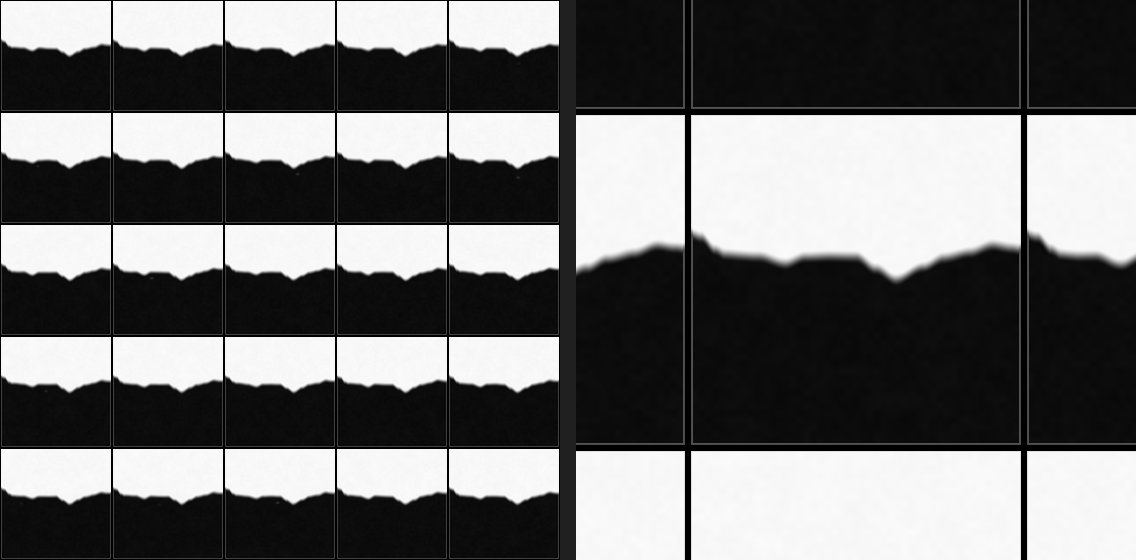
Left: the whole. Right: its middle third, enlarged.
This pattern is drawn by a Shadertoy shader. Its source:

```glsl
// Five by five tiles, each a pale sky over a dark ragged ridge, split by black lines with thin grey rims.

const float TILES = 5.0;            // repeats across and down
const float LINE_HALF = 0.0095;     // half width of the black line, in tiles
const float RIM_WIDTH = 0.0055;     // grey rim beside the line, in tiles
const float RIDGE_SOFT = 0.021;     // half height of the ridge blur, in tiles
const float RIDGE_WOBBLE = 0.006;   // variation of the ridge between tiles
const float SPECK_CHANCE = 0.35;    // share of tiles with a pale speck
const float SPECK_RADIUS = 0.022;
const float GRAIN_CELLS = 240.0;    // fine grain across the canvas
const float BLOTCH_CELLS = 70.0;    // broad grain across the canvas
const float SKY_GRAIN = 0.022;
const float GROUND_GRAIN = 0.026;

const vec3 SKY = vec3(0.972);
const vec3 GROUND = vec3(0.045);
const vec3 RIM = vec3(0.32);
const vec3 LINE = vec3(0.0);
const vec3 SPECK = vec3(0.2);

// Ridge outline: position across the tile, height above its foot
const int RIDGE_COUNT = 16;
const vec2 RIDGE[RIDGE_COUNT] = vec2[RIDGE_COUNT](
    vec2(0.00, 0.640), vec2(0.04, 0.628), vec2(0.08, 0.590), vec2(0.11, 0.577),
    vec2(0.21, 0.570), vec2(0.29, 0.547), vec2(0.35, 0.570), vec2(0.50, 0.567),
    vec2(0.56, 0.533), vec2(0.62, 0.500), vec2(0.70, 0.538), vec2(0.76, 0.565),
    vec2(0.84, 0.580), vec2(0.91, 0.604), vec2(0.96, 0.597), vec2(1.00, 0.592));

// Integer hash to 0..1
float hash(vec2 cell, uint seed) {
    uvec2 q = uvec2(cell);
    uint n = q.x * 1597334677u ^ q.y * 3812015801u ^ seed * 2654435769u;
    n = (n ^ (n >> 16)) * 2146121005u;
    n = (n ^ (n >> 15)) * 2221713035u;
    n ^= n >> 16;
    return float(n >> 8) / 16777216.0;
}

// Value noise that wraps over the canvas
float wrapNoise(vec2 uv, vec2 cells, uint seed) {
    vec2 p = uv * cells;
    vec2 i = floor(p);
    vec2 f = p - i;
    f = f * f * (3.0 - 2.0 * f);
    vec2 a = mod(i, cells);
    vec2 b = mod(i + 1.0, cells);
    return mix(mix(hash(a, seed), hash(vec2(b.x, a.y), seed), f.x),
               mix(hash(vec2(a.x, b.y), seed), hash(b, seed), f.x), f.y);
}

float ridgeHeight(float x) {
    float height = RIDGE[0].y;
    for (int i = 1; i < RIDGE_COUNT; i++) {
        height = mix(height, RIDGE[i].y, smoothstep(RIDGE[i - 1].x, RIDGE[i].x, x));
    }
    return height;
}

void mainImage(out vec4 fragColor, in vec2 fragCoord) {
    vec2 uv = fragCoord / iResolution.xy;
    vec2 cell = mod(floor(uv * TILES), TILES);
    vec2 tile = fract(uv * TILES);
    float pixel = TILES / min(iResolution.x, iResolution.y);

    // Paper grain
    float grain = 0.6 * wrapNoise(uv, vec2(GRAIN_CELLS), 1u)
                + 0.4 * wrapNoise(uv, vec2(BLOTCH_CELLS), 2u) - 0.5;
    vec3 sky = SKY + SKY_GRAIN * grain;
    vec3 ground = GROUND + GROUND_GRAIN * grain;

    // Faint speck just under the ridge of some tiles
    float speckX = mix(0.15, 0.85, hash(cell, 3u));
    float speckY = ridgeHeight(speckX) - mix(0.05, 0.09, hash(cell, 4u));
    float speckDist = length((tile - vec2(speckX, speckY)) * vec2(0.8, 1.2));
    float speck = 1.0 - smoothstep(0.0, SPECK_RADIUS, speckDist);
    speck *= step(hash(cell, 5u), SPECK_CHANCE) * hash(cell, 6u);
    ground = mix(ground, SPECK, speck);

    // Ridge with a soft edge
    float wobble = RIDGE_WOBBLE * (wrapNoise(uv, vec2(BLOTCH_CELLS), 7u) - 0.5);
    float above = tile.y - ridgeHeight(tile.x) - wobble;
    float soft = max(RIDGE_SOFT, pixel);
    float skyMask = smoothstep(-soft, soft, above);
    vec3 color = mix(ground, sky, skyMask);

    // Grey rim on the dark part, then the black line on the tile border
    vec2 border = min(tile, 1.0 - tile);
    float borderDist = min(border.x, border.y);
    float aa = 0.5 * pixel;
    float rim = 1.0 - smoothstep(-aa, aa, borderDist - LINE_HALF - RIM_WIDTH);
    float line = 1.0 - smoothstep(-aa, aa, borderDist - LINE_HALF);
    color = mix(color, RIM, rim * (1.0 - skyMask));
    color = mix(color, LINE, line);

    fragColor = vec4(color, 1.0);
}
```
